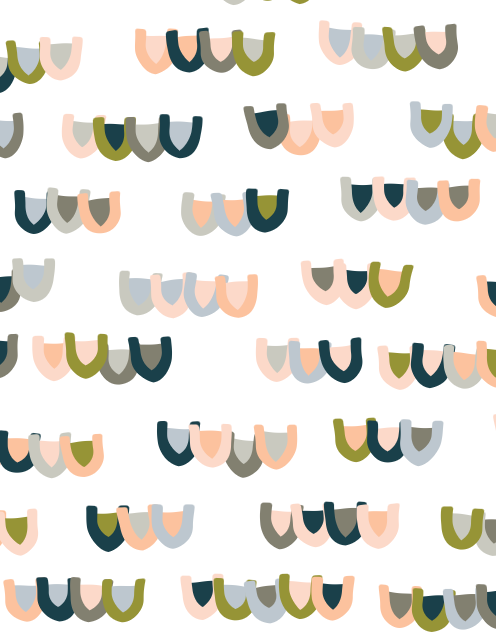
Write a WebGL 2 fragment shader that draws this pattern.

```glsl
#version 300 es
precision highp float;
// Garlands of overlapping U-shaped cups, cut-paper style, scattered in loose rows on white.

uniform vec2 u_resolution;
out vec4 fragColor;

// One unit is the spacing between neighbouring cups.
const float UNITS_TALL = 19.7;
const vec2 CELL = vec2(5.5, 2.42);
const float CUP_HALF_WIDTH = 0.63;
const float RIM = 0.65;
const int MAX_CUPS = 5;

// Peach, pink, olive, teal, mist blue, stone, taupe.
const vec3 PALETTE[7] = vec3[7](
  vec3(0.99, 0.76, 0.62), vec3(0.99, 0.85, 0.79), vec3(0.59, 0.58, 0.21),
  vec3(0.10, 0.25, 0.29), vec3(0.74, 0.78, 0.81), vec3(0.79, 0.79, 0.75),
  vec3(0.51, 0.50, 0.44));

float hash(vec2 cell, float seed) {
  return fract(sin(dot(vec3(cell, seed), vec3(127.1, 311.7, 74.7))) * 43758.5453);
}

float signedHash(vec2 cell, float seed) {
  return 2.0 * hash(cell, seed) - 1.0;
}

float smoothMax(float a, float b, float k) {
  float h = max(k - abs(a - b), 0.0);
  return max(a, b) + h * h / (4.0 * k);
}

// Straight-sided bowl, open at the top; a larger point sharpens its base.
float bowl(vec2 p, float halfWidth, float point) {
  return length(vec2(abs(p.x) + point, min(p.y, 0.0))) - halfWidth - point;
}

float coverage(float d, float pixel) {
  return clamp(0.5 - d / pixel, 0.0, 1.0);
}

// Hand-cut irregularity: tilt, flared arms and a slight wobble.
vec2 handCut(vec2 p, vec2 cell, float seed) {
  float tilt = 0.09 * signedHash(cell, seed);
  p = mat2(cos(tilt), sin(tilt), -sin(tilt), cos(tilt)) * p;
  p.x = (p.x + 0.06 * signedHash(cell, seed + 1.0) * p.y) / (1.0 + 0.09 * p.y);
  float phase = 6.3 * hash(cell, seed + 2.0);
  return p + 0.014 * sin(6.0 * p.yx + vec2(phase, 2.0 * phase));
}

// Paints one cup: coloured filling first, then the U-shaped band.
vec3 paintCup(vec3 color, vec2 p, vec3 band, vec3 filling, vec2 cell, float seed, float pixel) {
  p = handCut(p, cell, seed);
  float outer = bowl(p, CUP_HALF_WIDTH, 0.14 * hash(cell, seed + 3.0));
  float innerWidth = 0.31 + 0.03 * signedHash(cell, seed + 4.0);
  float opening = bowl(p - vec2(0.0, 0.2), innerWidth, 0.2 + 0.3 * hash(cell, seed + 5.0));
  float surface = p.y - RIM + 0.22 + 0.08 * signedHash(cell, seed + 6.0) * p.x;
  float arms = smoothMax(smoothMax(outer, -opening, 0.05), p.y - RIM, 0.1);
  color = mix(color, filling, coverage(max(opening - 0.05, surface), pixel));
  return mix(color, band, coverage(arms, pixel));
}

// Some inner cups hang lower, tucked behind their neighbours.
bool isTucked(vec2 cell, int i, int count) {
  return i > 0 && i < count - 1 && hash(cell, 20.0 + float(i)) < 0.2;
}

// Band colour steps around the palette, leaning to the first three colours.
int bandIndex(vec2 cell, int i) {
  int first = int(7.0 * hash(cell, 4.0));
  int stride = 1 + int(6.0 * hash(cell, 5.0));
  int index = (first + i * stride) % 7;
  return index > 3 && hash(cell, 30.0 + float(i)) < 0.25 ? index - 4 : index;
}

// Paints a garland of three to five cups, tucked ones first.
vec3 paintGarland(vec3 color, vec2 p, vec2 cell, float pixel) {
  float pick = hash(cell, 1.0);
  int count = pick < 0.33 ? 3 : (pick < 0.84 ? 4 : 5);
  float width = float(count - 1) + 2.0 * CUP_HALF_WIDTH;
  p.x -= 0.38 * (CELL.x - width) * signedHash(cell, 2.0);
  p.y -= 0.3 * signedHash(cell, 3.0);
  for (int layer = 0; layer < 2; layer++) {
    for (int i = 0; i < MAX_CUPS; i++) {
      if (i >= count) break;
      bool tucked = isTucked(cell, i, count);
      if (tucked != (layer == 0)) continue;
      float seed = 40.0 + 10.0 * float(i);
      float drop = 0.1 * signedHash(cell, seed + 7.0) + (tucked ? 0.28 : 0.0);
      vec2 center = vec2(float(i) - 0.5 * float(count - 1), -drop);
      int band = bandIndex(cell, i);
      int filling = (band + 1 + int(6.0 * hash(cell, seed + 8.0))) % 7;
      color = paintCup(color, p - center, PALETTE[band], PALETTE[filling], cell, seed, pixel);
    }
  }
  return color;
}

void main() {
  float pixel = UNITS_TALL / u_resolution.y;
  vec2 p = gl_FragCoord.xy * pixel;
  vec3 color = vec3(1.0);
  // Visit nearby cells; every row is shifted sideways.
  for (int dy = -1; dy <= 1; dy++) {
    float row = floor(p.y / CELL.y) + float(dy);
    float shift = CELL.x * fract(0.37 * row);
    for (int dx = -1; dx <= 1; dx++) {
      float column = floor((p.x - shift) / CELL.x) + float(dx);
      vec2 center = (vec2(column, row) + 0.5) * CELL + vec2(shift, 0.0);
      color = paintGarland(color, p - center, vec2(column, row), pixel);
    }
  }
  fragColor = vec4(color, 1.0);
}
```
